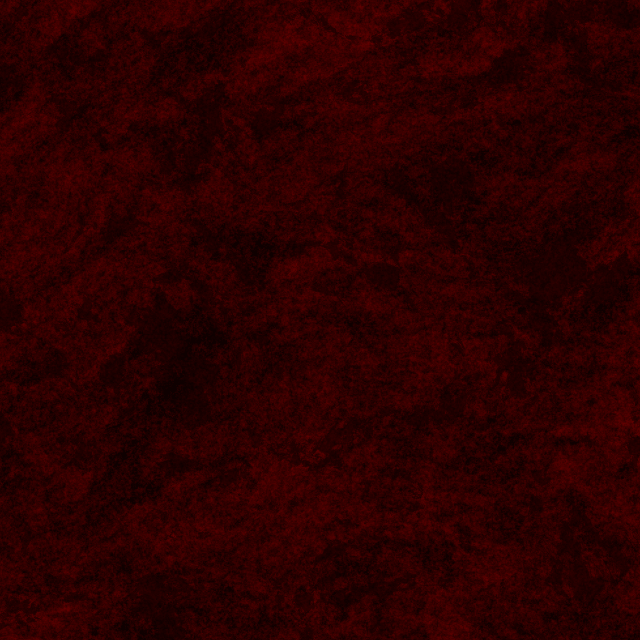
Reproduce this texture procedurally as a Shadertoy shader.

```glsl
// Dark blood-red weathered stone: cloudy tone, slanted streaks, ragged
// near-black stains and fine grit, all layered from value noise.
// A low-frequency warp bends every layer so the streaks flow and swirl.

float hash(vec2 p) {
    vec3 q = fract(p.xyx * 0.1031);
    q += dot(q, q.yzx + 33.33);
    return fract((q.x + q.y) * q.z);
}

float noise(vec2 p) {
    vec2 cell = floor(p), f = fract(p);
    f = f * f * f * (f * (f * 6.0 - 15.0) + 10.0);
    float low = mix(hash(cell), hash(cell + vec2(1, 0)), f.x);
    float high = mix(hash(cell + vec2(0, 1)), hash(cell + vec2(1, 1)), f.x);
    return mix(low, high, f.y);
}

// Sum of six octaves, normalised to 0..1; gain sets the roughness
float fbm(vec2 p, float gain) {
    float sum = 0.0, weight = 1.0, total = 0.0;
    for (int i = 0; i < 6; i++) {
        sum += weight * noise(p);
        total += weight;
        weight *= gain;
        p = p * 2.03 + vec2(17.3, 9.1);
    }
    return sum / total;
}

vec2 rotate(vec2 p, float angle) {
    float c = cos(angle), s = sin(angle);
    return vec2(c * p.x + s * p.y, c * p.y - s * p.x);
}

void mainImage(out vec4 fragColor, in vec2 fragCoord) {
    vec2 uv = fragCoord / iResolution.xy;

    // Flowing coordinates
    vec2 bend = vec2(fbm(uv * 3.0 + 40.0, 0.5), fbm(uv * 3.0 + 71.0, 0.5)) - 0.5;
    vec2 p = uv + 0.2 * bend;

    // Broad clouds, with a shadowed band rising through the middle left
    float clouds = fbm(rotate(p, 0.6) * vec2(4.0, 7.0) + 12.0, 0.65) - 0.5;
    vec2 band = rotate(uv - vec2(0.36, 0.52), 0.4) / vec2(0.32, 0.15);
    float shadow = exp(-dot(band, band));

    // Two streak directions: rising to the right, and nearly level
    float rising = fbm(rotate(p, 0.55) * vec2(10.0, 40.0) + 5.0, 0.75);
    float level = fbm(rotate(p, -0.2) * vec2(11.0, 44.0) + 60.0, 0.75);
    float streaks = mix(rising, level, smoothstep(0.4, 0.6, noise(uv * 3.0 + 8.0))) - 0.5;

    // Ragged stains and small pits, gathered in patches
    float patches = fbm(rotate(p, 0.7) * vec2(4.0, 6.0) + 90.0, 0.5) + 0.1 * shadow - 0.5;
    float stainField = fbm(rotate(p, 1.0) * 24.0 + 30.0, 0.7) + 0.5 * patches;
    float stains = smoothstep(0.57, 0.65, stainField);
    float pits = smoothstep(0.54, 0.64, fbm(rotate(uv, 0.4) * 62.0 + 3.0, 0.7) + 0.4 * patches);

    // Long soft creases that come and go
    float crease = abs(fbm(rotate(p, 0.6) * vec2(2.2, 4.0) + 25.0, 0.45) - 0.5);
    float creases = smoothstep(0.025, 0.0, crease) * smoothstep(0.4, 0.65, noise(uv * 4.0 + 50.0));

    // Mottling and grit
    float mottle = fbm(rotate(uv, 0.9) * 75.0 + 14.0, 0.8) - 0.5;
    float grit = noise(rotate(uv, 0.78) * 260.0) + noise(uv * 490.0) - 1.0;

    float red = 0.198 + 0.19 * clouds + 0.23 * streaks + 0.23 * mottle + 0.092 * grit;
    red -= 0.02 * shadow + 0.03 * creases + 0.035 * pits;
    red = mix(red, 0.09 + 0.03 * grit, 0.65 * stains);

    fragColor = vec4(clamp(red, 0.06, 0.38), 0.0, 0.0, 1.0);
}
```
